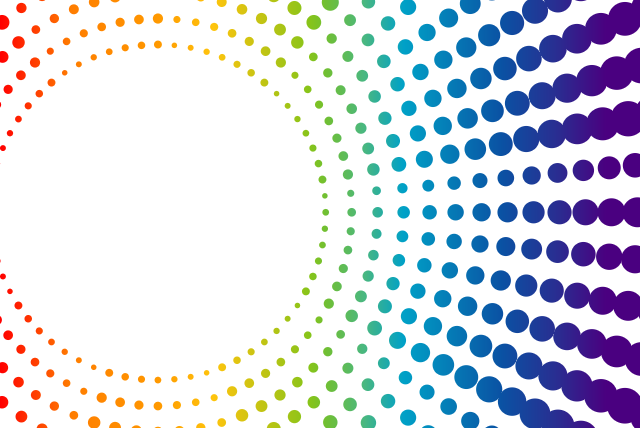
This background is drawn by a Shadertoy shader. Its source:

```glsl
const float TAU = 6.2831853;

// Layout, in units of the canvas height
const vec2  CENTER       = vec2(0.369, 0.504);
const float INNER_RADIUS = 0.392;
const float RING_STEP    = 0.0607;
const float SPOKES       = 64.0;

// Dot sizes: a sawtooth around the circle, growing outward
const float DOT_LARGE    = 0.0092;
const float DOT_SMALL    = 0.0064;
const float DOT_AXIS     = 0.0078;
const float SAW_PERIOD   = 7.0;
const float SAW_START    = 2.0;
const float RING_GROWTH  = 0.29;

const vec3 BACKGROUND = vec3(1.0);

// Rainbow stops: colour in rgb, horizontal place in w
const int STOP_COUNT = 11;
const vec4 STOPS[STOP_COUNT] = vec4[STOP_COUNT](
    vec4(1.00, 0.00, 0.00, 0.000),
    vec4(1.00, 0.49, 0.00, 0.166),
    vec4(1.00, 0.60, 0.00, 0.371),
    vec4(1.00, 0.77, 0.05, 0.498),
    vec4(0.53, 0.77, 0.10, 0.723),
    vec4(0.44, 0.75, 0.20, 0.762),
    vec4(0.29, 0.72, 0.50, 0.850),
    vec4(0.00, 0.63, 0.78, 0.943),
    vec4(0.04, 0.32, 0.64, 1.172),
    vec4(0.16, 0.18, 0.57, 1.299),
    vec4(0.29, 0.00, 0.50, 1.416)
);

vec3 rainbow(float x) {
    vec3 color = STOPS[0].rgb;
    for (int i = 1; i < STOP_COUNT; i++) {
        float start = STOPS[i - 1].w;
        float t = clamp((x - start) / (STOPS[i].w - start), 0.0, 1.0);
        color = mix(color, STOPS[i].rgb, t);
    }
    return color;
}

float dotRadius(float spoke, float ring) {
    float saw = mod(spoke - SAW_START, SAW_PERIOD) / (SAW_PERIOD - 1.0);
    float size = mix(DOT_LARGE, DOT_SMALL, saw);
    if (abs(spoke) < 0.5) size = DOT_AXIS;
    return size * (1.0 + RING_GROWTH * ring);
}

// Signed distance to the union of dots near p
float dotField(vec2 p) {
    float nearRing = round((length(p) - INNER_RADIUS) / RING_STEP);
    float nearSpoke = round(atan(p.y, p.x) / TAU * SPOKES);
    float dist = 1.0;
    for (int i = -1; i <= 1; i++) {
        float ring = nearRing + float(i);
        if (ring < 0.0) continue;
        float radius = INNER_RADIUS + RING_STEP * ring;
        for (int j = -1; j <= 1; j++) {
            float spoke = nearSpoke + float(j);
            float angle = spoke * TAU / SPOKES;
            vec2 dotCenter = radius * vec2(cos(angle), sin(angle));
            dist = min(dist, length(p - dotCenter) - dotRadius(spoke, ring));
        }
    }
    return dist;
}

void mainImage(out vec4 fragColor, in vec2 fragCoord) {
    vec2 p = fragCoord / iResolution.y;

    // Edge smoothed over one pixel
    float coverage = clamp(0.5 - dotField(p - CENTER) * iResolution.y, 0.0, 1.0);
    fragColor = vec4(mix(BACKGROUND, rainbow(p.x), coverage), 1.0);
}
```
